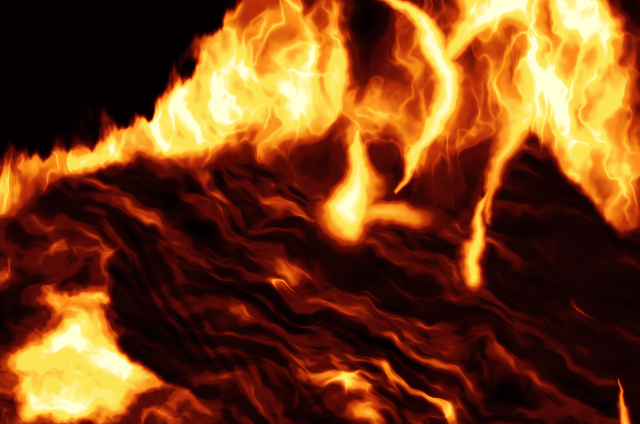
A Shadertoy shader for this texture:

```glsl
vec2 gradientAt(vec2 cell) {
    float h = fract(sin(dot(cell, vec2(127.1, 311.7))) * 43758.5);
    return vec2(cos(h * 6.2832), sin(h * 6.2832));
}

float gradientNoise(vec2 p) {
    vec2 i = floor(p), f = p - i;
    vec2 u = f * f * f * (f * (f * 6.0 - 15.0) + 10.0);
    vec2 e = vec2(0.0, 1.0);
    float low = mix(dot(gradientAt(i), f), dot(gradientAt(i + e.yx), f - e.yx), u.x);
    float high = mix(dot(gradientAt(i + e), f - e), dot(gradientAt(i + e.yy), f - e.yy), u.x);
    return 1.4 * mix(low, high, u.y);
}

float fbm(vec2 p) {
    float sum = 0.0, gain = 0.5;
    for (int i = 0; i < 4; i++) {
        sum += gain * gradientNoise(p);
        p = mat2(1.6, 1.2, -1.2, 1.6) * p + 3.7;
        gain *= 0.5;
    }
    return sum;
}

float crease(vec2 p, float sharpness) {
    return pow(max(1.0 - 1.8 * abs(gradientNoise(p)), 0.0), sharpness);
}

float blob(vec2 p, vec2 center, vec2 radius) {
    vec2 d = (p - center) / radius;
    return exp(-dot(d, d));
}

// Bent streak: bright core, soft halo, fading towards b
float tongue(vec2 p, vec2 a, vec2 b, float bend, float width) {
    vec2 axis = b - a;
    float t = clamp(dot(p - a, axis) / dot(axis, axis), 0.0, 1.0);
    vec2 side = normalize(vec2(-axis.y, axis.x));
    float d = length(p - a - axis * t - side * bend * sin(3.1416 * t));
    float w = width * mix(1.0, 0.3, t);
    return (0.72 * exp(-d * d / (w * w)) + 0.28 * exp(-d / (1.6 * w))) * mix(1.0, 0.7, t * t);
}

vec3 fireColor(float heat) {
    vec3 c = mix(vec3(0.015, 0.0, 0.005), vec3(0.10, 0.01, 0.01), smoothstep(0.0, 0.15, heat));
    c = mix(c, vec3(0.35, 0.04, 0.02), smoothstep(0.15, 0.34, heat));
    c = mix(c, vec3(0.73, 0.18, 0.03), smoothstep(0.34, 0.50, heat));
    c = mix(c, vec3(0.98, 0.54, 0.08), smoothstep(0.48, 0.65, heat));
    c = mix(c, vec3(0.99, 0.89, 0.32), smoothstep(0.63, 0.86, heat));
    return mix(c, vec3(1.0, 1.0, 0.84), smoothstep(0.88, 1.1, heat));
}

float flameHeat(vec2 p) {
    vec2 w = p + 0.08 * vec2(fbm(p * 5.0), fbm(p * 5.0 + 17.0));
    float body = 1.2 * blob(w, vec2(0.66, 0.84), vec2(0.20, 0.27));
    body += 0.6 * blob(w, vec2(0.46, 0.74), vec2(0.13, 0.12));
    body += 1.15 * exp(-pow((w.y - 0.57 - 0.34 * w.x) / 0.08, 2.0)) * smoothstep(0.60, 0.40, w.x);
    body += 1.2 * blob(w, vec2(1.23, 0.97), vec2(0.22, 0.15));
    body += 1.15 * blob(w, vec2(1.36, 0.75), vec2(0.16, 0.27));
    body += 0.5 * blob(w, vec2(1.46, 0.52), vec2(0.07, 0.14));
    body += 0.62 * blob(w, vec2(1.00, 0.70), vec2(0.22, 0.20));
    float sheets = crease(w * vec2(9.0, 4.0), 1.5);
    float threads = crease(w * vec2(19.0, 8.0) + 1.5 * fbm(p * 6.0), 3.0);
    float heat = min(body, 1.25) * (0.55 + 0.27 * sheets + 0.16 * threads + 0.4 * fbm(w * vec2(12.0, 6.0)));

    // Dark pockets between the flames
    heat *= 1.0 - 0.95 * blob(w, vec2(0.875, 0.95), vec2(0.04, 0.12));
    heat *= 1.0 - 0.5 * blob(w, vec2(1.11, 0.88), vec2(0.06, 0.06));
    heat *= 1.0 - 0.8 * blob(w, vec2(1.47, 0.99), vec2(0.03, 0.06));
    heat *= 1.0 - 0.55 * blob(w, vec2(0.76, 0.62), vec2(0.07, 0.05));

    // Ragged upper outline against the night
    float top = 0.63 + 0.4 * p.x + 0.20 * smoothstep(0.38, 0.62, p.x);
    top += 0.17 * fbm(vec2(p.x * 11.0, p.y * 5.0));
    return heat * smoothstep(-0.01, 0.045, top - p.y);
}

float logHeat(vec2 p) {
    vec2 q = vec2(0.9 * p.x - 0.43 * p.y, 0.43 * p.x + 0.9 * p.y);
    q += 0.10 * vec2(fbm(p * 4.0), fbm(p * 4.0 + 9.0));

    // Cloth-like folds shaded by the difference of two heights
    vec2 stretch = vec2(4.0, 13.0);
    float relief = fbm(q * stretch) - fbm((q + vec2(0.006, 0.022)) * stretch);
    float folds = 0.2 + 1.15 * max(relief, -0.15) + 0.22 * crease(q * vec2(5.0, 17.0), 3.0);
    float lit = 0.36 + 0.42 * blob(p, vec2(0.95, 0.12), vec2(0.45, 0.17));
    lit += 0.36 * blob(p, vec2(0.52, 0.50), vec2(0.36, 0.13));
    lit *= 1.0 - 0.65 * blob(p, vec2(1.38, 0.32), vec2(0.22, 0.25));
    lit *= 1.0 - 0.5 * blob(p, vec2(0.38, 0.22), vec2(0.14, 0.12));
    float heat = 0.07 + lit * (folds + 0.45 * fbm(p * 6.0));

    // Corrugated rim along the left side
    float rim = tongue(p, vec2(0.30, 0.42), vec2(0.78, 0.03), -0.06, 0.06);
    heat += 0.07 * rim * sin(p.x * 150.0 + p.y * 90.0 + 6.0 * fbm(p * 6.0));

    // Glowing cracks
    vec2 embers[6] = vec2[6](vec2(0.67, 0.34), vec2(0.91, 0.32), vec2(0.54, 0.25),
                             vec2(0.82, 0.10), vec2(1.35, 0.26), vec2(1.03, 0.04));
    for (int i = 0; i < 6; i++) {
        float vein = crease(q * vec2(9.0, 14.0) + float(i), 8.0);
        heat += blob(p, embers[i], vec2(0.05, 0.03)) * (0.12 + 0.38 * vein);
    }
    return heat + 0.2 * blob(p, vec2(1.04, 0.54), vec2(0.13, 0.10));
}

float caveHeat(vec2 p) {
    vec2 w = p + 0.07 * vec2(fbm(p * 8.0), fbm(p * 8.0 + 4.0));
    float heat = 0.34 + 0.5 * fbm(w * vec2(9.0, 13.0)) + 0.1 * crease(w * 12.0, 3.0);
    heat -= 0.3 * blob(p, vec2(0.0, 0.24), vec2(0.09, 0.09));
    heat += 0.3 * blob(w, vec2(0.19, 0.28), vec2(0.09, 0.04));
    float core = length((w - vec2(0.18, 0.125)) / vec2(0.17, 0.135));
    return heat + 0.6 * smoothstep(1.15, 0.55, core);
}

void mainImage(out vec4 fragColor, in vec2 fragCoord) {
    vec2 p = fragCoord / iResolution.y;
    float rough = fbm(p * 9.0);

    // Skyline of the charred wood, with a peak on the right
    float skyline = 0.47 + 0.13 * smoothstep(0.0, 0.22, p.x) - 0.14 * smoothstep(0.62, 0.82, p.x);
    skyline = max(skyline - 0.03 * smoothstep(0.9, 1.1, p.x), 0.68 - 1.15 * abs(p.x - 1.25));
    float heat = mix(logHeat(p), flameHeat(p), smoothstep(-0.015, 0.03, p.y - skyline + 0.05 * rough));

    // Hollow at the lower left
    float hollowEdge = 0.27 + 0.26 * smoothstep(0.2, 0.0, p.y) + 0.05 * rough;
    float hollow = smoothstep(-0.01, 0.025, min(hollowEdge - p.x, 0.47 - 0.22 * p.x - p.y + 0.05 * rough));
    heat = mix(heat, caveHeat(p), hollow);

    // Separate bright tongues
    vec2 w = p + 0.045 * vec2(fbm(p * 7.0 + 2.0), fbm(p * 7.0 + 6.0));
    float glow = 1.05 * tongue(w, vec2(0.815, 0.49), vec2(0.845, 0.68), -0.02, 0.06);
    glow = max(glow, 0.72 * blob(w, vec2(0.90, 0.485), vec2(0.15, 0.04)));
    glow = max(glow, 0.95 * tongue(w, vec2(1.06, 0.83), vec2(0.92, 0.55), 0.025, 0.04));
    glow = max(glow, tongue(w, vec2(1.05, 0.83), vec2(0.88, 1.02), -0.035, 0.04));
    glow = max(glow, 0.9 * tongue(w, vec2(1.20, 0.98), vec2(1.04, 0.78), -0.05, 0.05));
    glow = max(glow, 0.74 * tongue(w, vec2(1.23, 0.72), vec2(1.15, 0.48), -0.02, 0.045));
    glow = max(glow, 0.88 * tongue(w, vec2(1.125, 0.35), vec2(1.15, 0.55), 0.015, 0.03));
    glow = max(glow, 0.72 * tongue(w, vec2(1.475, 0.01), vec2(1.455, 0.11), 0.0, 0.014));
    heat = max(heat, glow) + 0.25 * min(max(heat, 0.0), glow);
    fragColor = vec4(fireColor(heat), 1.0);
}
```
